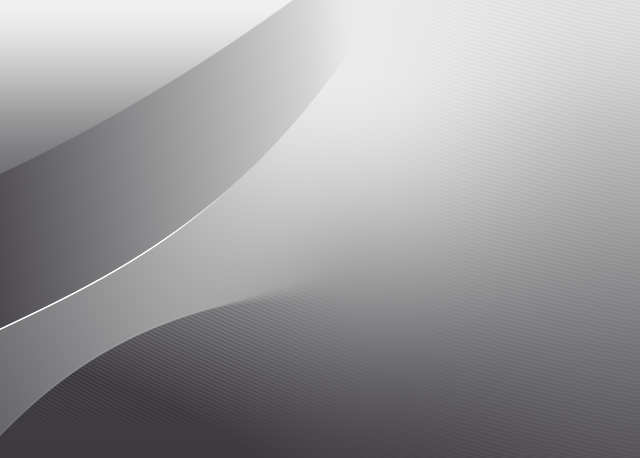
Reproduce this background procedurally as a WebGL 2 fragment shader.

```glsl
#version 300 es
precision highp float;
// Silver-grey sweeping panels with a bright rim and fine diagonal ribbing.

uniform vec2 u_resolution;
out vec4 outColor;

// Cubic curve height, starting at y0 on the left edge.
float curve(float x, float y0, vec3 k) {
    return y0 + x * (k.x + x * (k.y + x * k.z));
}

// Open field: dark floor rising to a bright top, dimmed towards the right.
float fieldTone(vec2 uv) {
    float tone = 0.25 + 0.67 * smoothstep(-0.12, 0.85, uv.y);
    float side = 0.06 - 0.2 * smoothstep(0.0, 0.7, uv.y) + 0.09 * smoothstep(0.7, 1.0, uv.y);
    return tone + side * smoothstep(0.55, 1.0, uv.x);
}

// Fine ribs whose slope relaxes to the right; they fade when too small to resolve.
float ribs(vec2 p) {
    float frequency = 115.0;
    float phase = p.y + 0.6 * p.x - 0.15 * p.x * p.x;
    float visible = 1.0 - smoothstep(0.4, 0.6, frequency / u_resolution.y);
    return visible * sin(6.28318 * frequency * phase);
}

void main() {
    vec2 uv = gl_FragCoord.xy / u_resolution;
    vec2 p = gl_FragCoord.xy / u_resolution.y;
    float pixel = 1.0 / u_resolution.y;

    // Signed heights above the three sweeping edges
    float aboveTop = uv.y - curve(uv.x, 0.62, vec3(0.652, 0.389, 0.0));
    float aboveRim = uv.y - curve(uv.x, 0.281, vec3(0.658, 0.042, 1.44));
    float aboveHill = uv.y - curve(uv.x, 0.0474, vec3(1.465, -2.366, 1.458));

    // Tones of the panels
    float field = fieldTone(uv);
    float middle = 0.4 + 0.65 * uv.x + 0.25 * (uv.y - 0.05);
    middle = mix(middle, field, smoothstep(0.2, 0.58, uv.x));
    float hill = max(field - 0.17 * (1.0 - smoothstep(0.0, 0.6, uv.x)), 0.235 + 0.1 * uv.y);
    float band = 0.31 + uv.x + 0.1 * (uv.y - 0.45);
    float corner = mix(0.43, 0.95, smoothstep(0.57, 1.02, uv.y));

    // Layer the panels; the hill edge melts away to the right
    float soft = pixel + 0.06 * smoothstep(0.32, 0.6, uv.x);
    float hillMask = 1.0 - smoothstep(-soft, soft, aboveHill);
    float rimMask = smoothstep(-pixel, pixel, aboveRim);
    float tone = mix(middle, hill, hillMask);
    tone = mix(tone, band, rimMask * (1.0 - smoothstep(0.48, 0.6, uv.x)));
    tone = mix(tone, corner, smoothstep(-pixel, pixel, aboveTop));

    // Ribbing, strongest on the dark hill and faint across the right
    float hillRibs = 0.035 * hillMask * smoothstep(0.0, 0.2, uv.y) * (1.0 - smoothstep(0.3, 0.65, uv.x));
    float sideRibs = 0.012 * smoothstep(0.45, 0.8, uv.x);
    tone += ribs(p) * (hillRibs + sideRibs);

    // Bright rim and a faint outline on the hill
    float rim = 1.0 - smoothstep(0.0006, 0.0006 + 1.2 * pixel, abs(aboveRim));
    tone = mix(tone, 1.0, rim * (1.0 - smoothstep(0.24, 0.4, uv.x)));
    float outline = 1.0 - smoothstep(0.0, 1.5 * pixel, abs(aboveHill - pixel));
    tone += 0.05 * outline * (1.0 - smoothstep(0.2, 0.4, uv.x));

    // Cool violet tint in the shadows
    float shade = 1.0 - clamp(tone, 0.0, 1.0);
    outColor = vec4(clamp(tone + shade * shade * vec3(0.005, -0.014, 0.025), 0.0, 1.0), 1.0);
}
```
